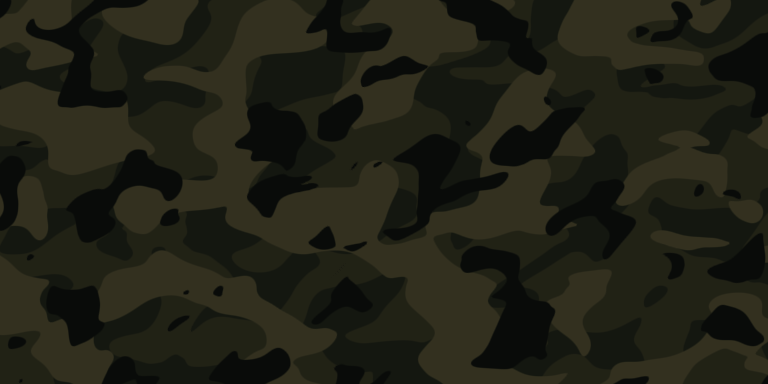
This pattern is drawn by a Shadertoy shader. Its source:

```glsl
#define BLACK_CELL vec2(0.165, 0.108)  // patch length and width, canvas height = 1
#define LIGHT_CELL vec2(0.245, 0.155)
#define MID_CELL   vec2(0.220, 0.135)
#define BLACK_CUT  0.235               // noise level above which a layer shows
#define LIGHT_CUT  0.066
#define MID_CUT   -0.072
#define WARP       0.60                // bending of the outlines
#define LOBES      0.22                // weight of the smaller bumps
#define EDGE       0.8                 // edge softness

const vec3 LIGHT_OLIVE = vec3(0.200, 0.190, 0.122);
const vec3 MID_OLIVE   = vec3(0.130, 0.132, 0.084);
const vec3 DARK_GREEN  = vec3(0.078, 0.090, 0.062);
const vec3 NEAR_BLACK  = vec3(0.036, 0.045, 0.036);

float hash(vec2 p) {
    return fract(sin(dot(p, vec2(127.1, 311.7))) * 43758.55);
}

// Slope of a random unit gradient at a lattice corner
float cornerSlope(vec2 corner, vec2 offset) {
    float a = 6.2832 * hash(corner);
    return dot(vec2(cos(a), sin(a)), offset);
}

float gradientNoise(vec2 p) {
    vec2 i = floor(p), f = p - i;
    vec2 u = f * f * f * (f * (f * 6.0 - 15.0) + 10.0);
    vec2 e = vec2(1.0, 0.0);
    float low  = mix(cornerSlope(i, f), cornerSlope(i + e, f - e), u.x);
    float high = mix(cornerSlope(i + e.yx, f - e.yx),
                     cornerSlope(i + e.xx, f - e.xx), u.x);
    return mix(low, high, u.y);
}

// Coverage of one layer of slanted, curved patches
float patches(vec2 p, vec2 cell, float angle, float cut, float seed) {
    float c = cos(angle), s = sin(angle);
    vec2 q = mat2(c, -s, s, c) * p / cell + seed;
    q += WARP * vec2(gradientNoise(q * 1.1 + 31.7), gradientNoise(q * 1.1 + 73.3));
    float n = gradientNoise(q) + LOBES * gradientNoise(q * 2.1 + 17.4) - cut;
    float w = EDGE * fwidth(n) + 1e-5;
    return smoothstep(-w, w, n);
}

void mainImage(out vec4 fragColor, in vec2 fragCoord) {
    vec2 p = fragCoord / iResolution.y;

    // Layers from the ground up
    vec3 color = DARK_GREEN;
    color = mix(color, MID_OLIVE,   patches(p, MID_CELL,   0.40, MID_CUT,   11.3));
    color = mix(color, LIGHT_OLIVE, patches(p, LIGHT_CELL, 0.15, LIGHT_CUT, 47.6));
    color = mix(color, NEAR_BLACK,  patches(p, BLACK_CELL, 0.52, BLACK_CUT, 83.9));

    fragColor = vec4(color, 1.0);
}
```
